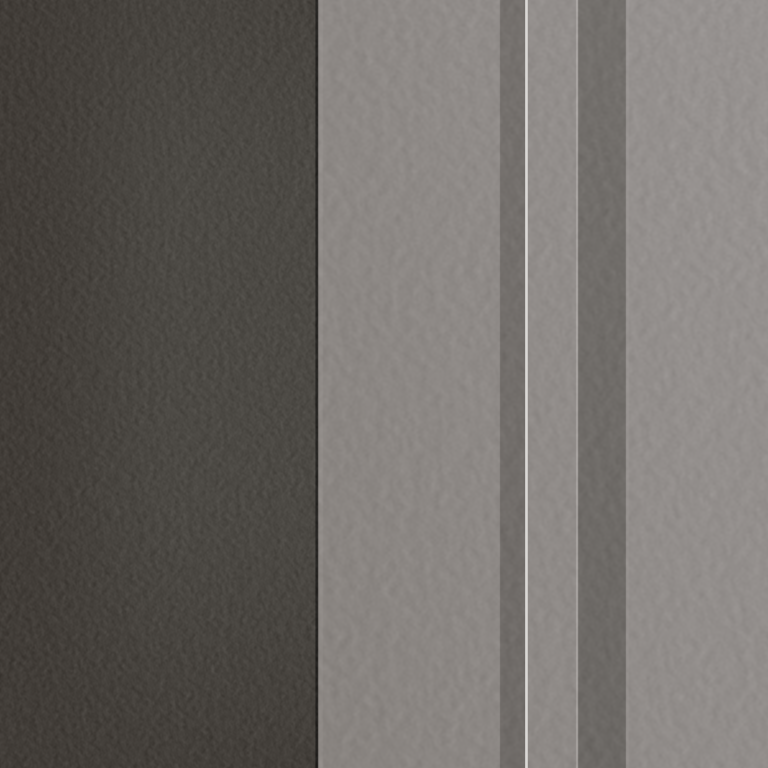
Give the GLSL for this pattern, as a WebGL 1 fragment shader.

```glsl
precision highp float;

uniform vec2 u_resolution;

float hash(vec2 p) {
  return fract(sin(dot(p, vec2(127.1, 311.7))) * 43758.5453);
}

float valueNoise(vec2 p) {
  vec2 cell = floor(p);
  vec2 f = fract(p);
  f = f * f * (3.0 - 2.0 * f);
  float low = mix(hash(cell), hash(cell + vec2(1.0, 0.0)), f.x);
  float high = mix(hash(cell + vec2(0.0, 1.0)), hash(cell + 1.0), f.x);
  return mix(low, high, f.y);
}

// Height difference along the light direction gives a leathery relief
float relief(vec2 p, float scale) {
  vec2 q = mat2(0.8, 0.6, -0.6, 0.8) * p * scale;
  vec2 light = vec2(0.35, 0.3);
  float coarse = valueNoise(q + light) - valueNoise(q - light);
  float fine = valueNoise(q * 2.1 + light) - valueNoise(q * 2.1 - light);
  return coarse + 0.5 * fine;
}

float edge(float x, float at, float blur) {
  return smoothstep(at - blur, at + blur, x);
}

float line(float x, float at, float halfWidth, float blur) {
  return 1.0 - smoothstep(halfWidth, halfWidth + blur, abs(x - at));
}

// Dark panel: dim at the far left and bottom, brighter inside
vec3 darkPanel(vec2 uv) {
  float glow = smoothstep(0.0, 0.25, uv.x) * smoothstep(-0.15, 0.4, uv.y);
  glow *= 1.0 - 0.45 * smoothstep(0.75, 1.05, uv.y);
  return mix(vec3(0.255, 0.237, 0.218), vec3(0.298, 0.287, 0.267), glow);
}

vec3 lightPanel(vec2 uv) {
  float glow = smoothstep(0.35, 1.0, uv.x) * 0.65 + uv.y * 0.35;
  return mix(vec3(0.532, 0.513, 0.498), vec3(0.59, 0.573, 0.565), glow);
}

void main() {
  vec2 uv = gl_FragCoord.xy / u_resolution;
  float pixel = 1.0 / u_resolution.x;
  float blur = max(pixel * 0.75, 0.0012);

  // Vertical boundaries of the panels and grooves
  float panelEdge = 0.414;
  float grooveStart = 0.651;
  float ridgeStart = 0.6855;
  float ridgeEnd = 0.7525;
  float grooveEnd = 0.815;

  vec3 color = lightPanel(uv);

  // Two shaded grooves on either side of the ridge
  float narrow = edge(uv.x, grooveStart, blur) - edge(uv.x, ridgeStart, blur);
  float wide = edge(uv.x, ridgeEnd, blur) - edge(uv.x, grooveEnd, blur);
  vec3 narrowColor = vec3(0.435, 0.418, 0.405) + 0.025 * uv.y;
  vec3 wideColor = vec3(0.422, 0.408, 0.394) + 0.03 * uv.y;
  color = mix(color, narrowColor, narrow);
  color = mix(color, wideColor, wide);

  // Dark panel with a contact shadow at its edge
  float lit = edge(uv.x, panelEdge, blur);
  color = mix(darkPanel(uv), color, lit);
  color *= 1.0 - 0.5 * line(uv.x, panelEdge - 0.0015, 0.0005, 0.0025);

  // Surface relief and fine grain
  float bumps = mix(relief(uv, 190.0) * 0.035, relief(uv, 105.0) * 0.026, lit);
  float grain = valueNoise(uv * 300.0) - 0.5;
  color += bumps + grain * mix(0.024, 0.012, lit);

  // Bright ridge line and faint rim highlights
  color = mix(color, vec3(0.86, 0.85, 0.84), line(uv.x, ridgeStart, 0.0008, 0.0018));
  color += 0.09 * line(uv.x, ridgeEnd - 0.001, 0.0005, 0.002);
  color += 0.025 * line(uv.x, panelEdge + 0.004, 0.001, 0.003);
  color += 0.02 * line(uv.x, grooveEnd + 0.002, 0.0005, 0.003);

  gl_FragColor = vec4(clamp(color, 0.0, 1.0), 1.0);
}
```
